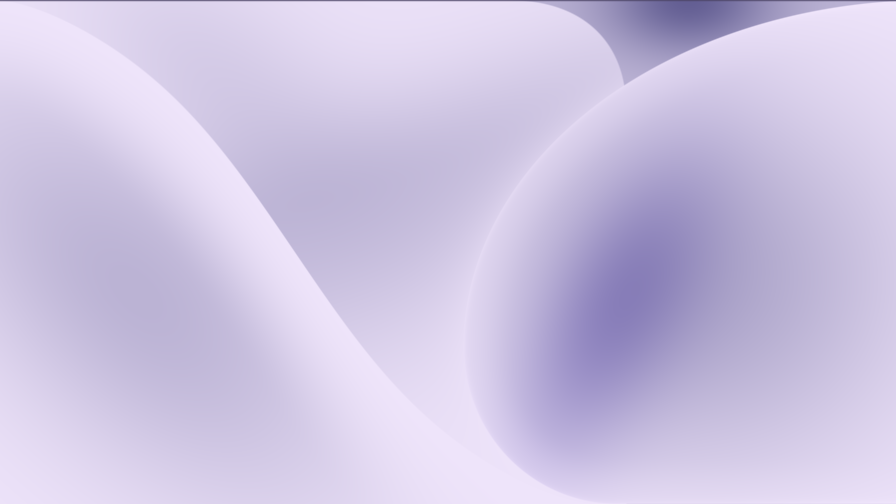
Reproduce this background procedurally as a Shadertoy shader.

```glsl
// Colours
const vec3 PALE = vec3(0.94, 0.90, 0.985);
const vec3 DEEP = vec3(0.42, 0.40, 0.60);
const vec3 HEART_TINT = vec3(-0.01, -0.025, 0.035);
const vec3 TOP_LINE = vec3(0.30, 0.27, 0.40);

// Shapes, in canvas heights
const float WAVE_LENGTH = 1.17;
const float WAVE_SKEW = 0.012;
const vec2 LEDGE_CENTER = vec2(0.995, 0.7685);
const vec2 LEDGE_RADII = vec2(0.248, 0.2315);
const float LEDGE_POWER = 2.4;
const float BULB_LEFT = 0.92;
const float BULB_WAIST = 0.3125;
const vec2 BULB_UPPER = vec2(0.93, 0.6875);
const vec2 BULB_LOWER = vec2(0.305, 0.3125);
const float TOP_LINE_HEIGHT = 0.0025;

const float PI = 3.14159265;

// Soft elliptical spot whose first axis points along dir
float spot(vec2 p, vec2 center, vec2 dir, vec2 sigma) {
    vec2 d = p - center;
    vec2 q = vec2(dot(d, dir), dot(d, vec2(-dir.y, dir.x))) / sigma;
    return exp(-0.5 * dot(q, q));
}

// Distances are positive inside each shape
float waveDistance(vec2 p) {
    float phase = PI * clamp(p.x / WAVE_LENGTH, 0.0, 1.0);
    float height = 0.5 + 0.5 * cos(phase) - WAVE_SKEW * sin(4.0 * phase);
    float slope = 0.5 * PI / WAVE_LENGTH * sin(phase);
    return (height - p.y) / sqrt(1.0 + slope * slope);
}

float ledgeDistance(vec2 p) {
    vec2 q = pow(max((p - LEDGE_CENTER) / LEDGE_RADII, 0.0), vec2(LEDGE_POWER));
    return (1.0 - pow(q.x + q.y, 1.0 / LEDGE_POWER)) * LEDGE_RADII.y;
}

float bulbDistance(vec2 p) {
    vec2 radii = p.y > BULB_WAIST ? BULB_UPPER : BULB_LOWER;
    vec2 d = vec2(min(p.x - BULB_LEFT - radii.x, 0.0), p.y - BULB_WAIST);
    float k = length(d / radii);
    float gradient = length(d / (radii * radii));
    return (1.0 - k) * max(k, 0.001) / max(gradient, 0.001);
}

// Shades run from 0 (pale) to 1 (deep)
float valleyShade(vec2 p, float bulb) {
    float rise = p.y - 0.6 - 0.3 * (p.x - 0.7);
    float width = rise > 0.0 ? 0.14 : 0.23;
    float shade = 0.03 + 0.31 * exp(-0.5 * rise * rise / (width * width));
    shade += 0.17 * spot(p, vec2(0.42, 0.85), vec2(0.8, -0.6), vec2(0.22, 0.13));
    return shade * (1.0 - 0.5 * exp(-max(-bulb, 0.0) / 0.06));
}

float cornerShade(vec2 p) {
    return 0.38 + 0.68 * spot(p, vec2(1.366, 1.0), vec2(1.0, 0.0), vec2(0.12, 0.075));
}

float waveShade(vec2 p, float inside) {
    float hollow = spot(p, vec2(0.27, 0.42), vec2(0.707, -0.707), vec2(0.38, 0.20));
    return 0.01 + 0.39 * hollow * smoothstep(-0.02, 0.22, inside);
}

float bulbShade(vec2 p, float inside, float heart) {
    float body = spot(p, vec2(1.39, 0.444), vec2(1.0, 0.0), vec2(0.30, 0.27));
    float shade = 0.5 * body + 0.35 * heart;
    shade *= mix(0.75, 1.0, smoothstep(0.0, 0.10, inside));
    return shade - 0.06 * exp(-max(inside, 0.0) / 0.006);
}

void mainImage(out vec4 fragColor, in vec2 fragCoord) {
    vec2 p = fragCoord / iResolution.y;
    float pixel = 1.0 / iResolution.y;
    float wave = waveDistance(p);
    float ledge = ledgeDistance(p);
    float bulb = bulbDistance(p);

    // Layer the shades from back to front
    float shade = valleyShade(p, bulb);
    shade = mix(cornerShade(p), shade, smoothstep(-pixel, pixel, ledge));
    shade = mix(shade, waveShade(p, wave), smoothstep(-pixel, pixel, wave));
    float heart = spot(p, vec2(1.20, 0.35), vec2(0.447, 0.894), vec2(0.25, 0.10));
    float bulbCover = smoothstep(-pixel, pixel, bulb);
    shade = mix(shade, bulbShade(p, bulb, heart), bulbCover);

    // Colour, violet heart and thin upper border
    vec3 color = mix(PALE, DEEP, max(shade, 0.0));
    color += HEART_TINT * heart * bulbCover;
    float border = clamp((p.y - 1.0 + TOP_LINE_HEIGHT) / pixel + 0.5, 0.0, 1.0);
    color = mix(color, TOP_LINE, 0.75 * border);
    fragColor = vec4(color, 1.0);
}
```
